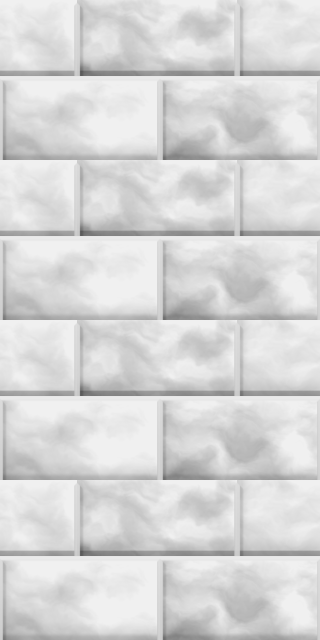
A Shadertoy shader for this pattern:

```glsl
// Glossy bevelled wall tiles in running bond: two across, eight rows down.
// Each tile has a clouded face from seeded fbm and soft stains, a bright top,
// a dark lower bevel and a mitred upright joint. One unit is a quarter width.

const vec2  GRID       = vec2(4.0, 8.0);  // canvas size in units
const float TILE_W     = 2.0;
const float PAIR_H     = 2.0;             // height of two rows
const float UPPER_H    = 0.951;           // height of the upper row of a pair
const float UPPER_X    = 0.964;           // joint position in the upper row
const float JOINT_HALF = 0.035;           // half width of the light joint
const float SHADOW_W   = 0.036;           // dark strip right of the joint
const float BAR_H      = 0.068;           // lower bevel
const float FACE_DARK  = 0.855;
const float FACE_PALE  = 0.895;
const float JOINT_TONE = 0.815;
const float CLOUD      = 0.36;            // contrast of the clouding
const float STAIN      = 0.13;
const int   AA         = 2;

float hash(vec2 p) {
    vec3 a = fract(vec3(p.xyx) * 0.1031);
    a += dot(a, a.yzx + 33.33);
    return fract((a.x + a.y) * a.z);
}

float noise(vec2 p) {
    vec2 i = floor(p), f = fract(p);
    f = f * f * f * (f * (f * 6.0 - 15.0) + 10.0);
    return mix(mix(hash(i), hash(i + vec2(1, 0)), f.x),
               mix(hash(i + vec2(0, 1)), hash(i + vec2(1, 1)), f.x), f.y);
}

float fbm(vec2 p) {
    float sum = 0.0, amp = 0.5;
    for (int i = 0; i < 5; i++) {
        sum += amp * noise(p);
        p = mat2(1.6, 1.2, -1.2, 1.6) * p + 7.3;
        amp *= 0.5;
    }
    return sum;
}

float blob(vec2 p, vec2 centre, vec2 radius) {
    vec2 d = (p - centre) / radius;
    return exp(-dot(d, d));
}

// Clouded face; p runs from the top left corner of the tile
float faceTone(vec2 p, float id, float lower, float pale) {
    vec2 seed = vec2(17.0, 31.0) * (id + 1.0);
    vec2 warp = 0.16 * vec2(fbm(p * 3.0 + seed), fbm(p * 3.0 - seed)) - 0.08;
    vec2 s = p + warp * 2.0;
    float cloud = fbm(vec2(s.x * 2.1 - s.y * 0.8, s.y * 3.2) + seed) - 0.48;

    float stain = blob(s, vec2(0.28, 0.86), vec2(0.34, 0.2));
    vec2 mid = mix(vec2(0.58, 0.34), vec2(0.78, 0.52), lower);
    vec2 d = s - mid;
    stain += 0.8 * blob(vec2(d.x, d.y - 0.5 * d.x), vec2(0), vec2(0.4, 0.16));
    stain += 0.7 * lower * (1.0 - pale) * blob(s, vec2(0.2, 0.52), vec2(0.2, 0.22));
    float strength = mix(mix(1.0, 0.3, pale), 1.0, lower);

    return mix(FACE_DARK, FACE_PALE, pale) + CLOUD * cloud * mix(1.0, 0.7, pale)
         - STAIN * strength * stain;
}

float wallTone(vec2 q) {
    // Row and tile
    float y = mod(q.y, PAIR_H);
    float lower = step(UPPER_H, y);
    y -= UPPER_H * lower;
    float height = mix(UPPER_H, PAIR_H - UPPER_H, lower);
    float u = q.x - UPPER_X * (1.0 - lower);
    float column = floor(u / TILE_W);
    float x = u - TILE_W * column;
    float side = x > 0.5 * TILE_W ? x - TILE_W : x;   // signed, joint at zero
    float id = mod(column, 2.0);
    float pale = abs(lower - id);
    float below = height - y;

    // Face with rounded light near its edges
    float tone = faceTone(vec2(x, y), id + 2.0 * lower, lower, pale);
    tone += 0.09 * exp(-y / 0.13);
    tone += 0.05 * exp(-max(-side, 0.0) / 0.05) * step(side, 0.0);
    tone -= 0.08 * exp(-max(side - 0.06, 0.0) / 0.05) * step(0.0, side);
    tone -= 0.09 * (1.0 - smoothstep(0.03, 0.26, below));
    tone = clamp(tone, 0.5, 0.94);

    // Top lip of the lower row, and the bottom bevels
    float lip = lower * (1.0 - smoothstep(0.04, 0.07, y));
    tone = mix(tone, 0.87 + 0.05 * smoothstep(0.06, 0.0, abs(y - 0.025)), lip);
    float soft = mix(0.006, 0.035, lower);
    float bar = 1.0 - smoothstep(BAR_H - soft, BAR_H + soft, below);
    float barShade = mix(0.79, 0.9, lower) - 0.06 * (1.0 - below / BAR_H);
    tone *= mix(1.0, barShade, bar);

    // Upright joint with a mitred top and a shadow on its right
    float mitre = smoothstep(0.0, 0.03, y - 0.02 - abs(side));
    float light = 1.0 - smoothstep(JOINT_HALF - 0.006, JOINT_HALF + 0.006, abs(side));
    float shadow = smoothstep(JOINT_HALF - 0.006, JOINT_HALF + 0.006, side)
                 * (1.0 - smoothstep(SHADOW_W - 0.012, SHADOW_W + 0.02, side - JOINT_HALF));
    float jointTone = JOINT_TONE + 0.05 * (1.0 - y / height)
                    - 0.04 * smoothstep(0.018, 0.03, -side);
    tone = mix(tone, jointTone, light * mitre * 0.92);
    return tone - 0.07 * shadow * mitre;
}

void mainImage(out vec4 fragColor, in vec2 fragCoord) {
    float tone = 0.0;
    for (int i = 0; i < AA * AA; i++) {
        vec2 offset = (vec2(i % AA, i / AA) + 0.5) / float(AA) - 0.5;
        vec2 uv = (fragCoord + offset) / iResolution.xy;
        tone += wallTone(vec2(uv.x, 1.0 - uv.y) * GRID);
    }
    fragColor = vec4(vec3(tone / float(AA * AA)), 1.0);
}
```
